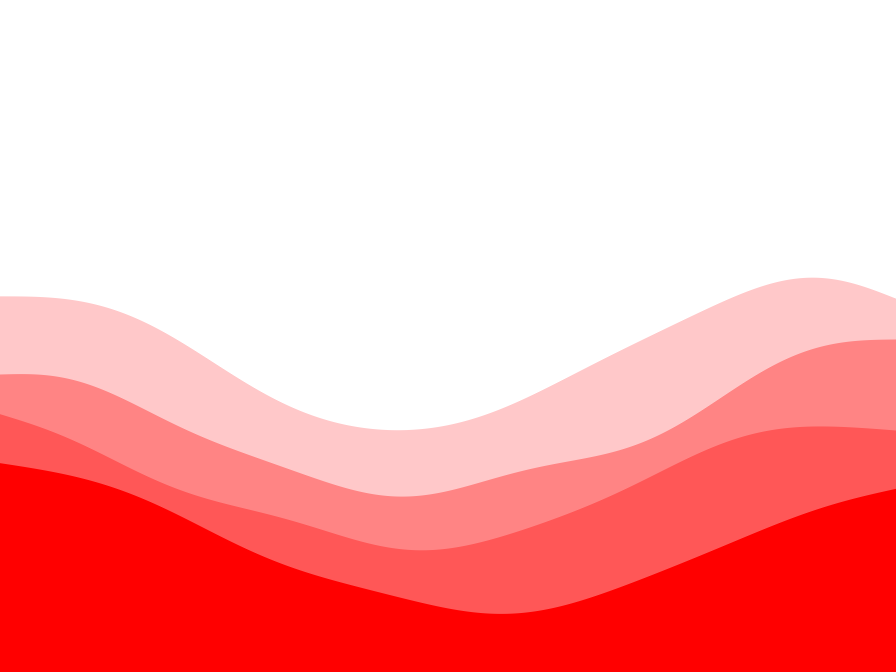
Reproduce this background procedurally as a Shadertoy shader.

```glsl
// Layered red waves with a shared valley, below a plain white sky.

const float PI = 3.14159;
const vec3 WHITE = vec3(1.0);
const vec3 BLUSH = vec3(1.0, 0.784, 0.788);
const vec3 SALMON = vec3(1.0, 0.518, 0.518);
const vec3 CORAL = vec3(1.0, 0.341, 0.341);
const vec3 RED = vec3(1.0, 0.0, 0.0);

// Height of a crest: a line between its two ends, lowered by sine harmonics.
// broadDips scales harmonics 1 to 4, fineDips scales harmonics 5 to 8.
float crestHeight(float x, vec2 ends, vec4 broadDips, vec4 fineDips) {
    vec4 harmonics = vec4(1.0, 2.0, 3.0, 4.0);
    float dip = dot(broadDips, sin(PI * x * harmonics))
              + dot(fineDips, sin(PI * x * (harmonics + 4.0)));
    return mix(ends.x, ends.y, x) - dip;
}

// Fills everything below the crest, with an edge one pixel soft.
vec3 paintBelow(vec3 backdrop, vec3 paint, float y, float crest, float pixel) {
    float coverage = clamp((crest - y) / pixel + 0.5, 0.0, 1.0);
    return mix(backdrop, paint, coverage);
}

void mainImage(out vec4 fragColor, in vec2 fragCoord) {
    vec2 uv = fragCoord / iResolution.xy;
    float pixel = 1.0 / iResolution.y;

    // Crests from back to front
    float backCrest = crestHeight(uv.x, vec2(0.5590, 0.5556),
        vec4(0.1448, 0.0357, -0.0528, -0.0043),
        vec4(-0.0103, 0.0023, -0.0027, 0.0019));
    float upperCrest = crestHeight(uv.x, vec2(0.4427, 0.4948),
        vec4(0.1781, 0.0054, -0.0274, -0.0023),
        vec4(-0.0119, 0.0055, -0.0058, -0.0033));
    float lowerCrest = crestHeight(uv.x, vec2(0.3837, 0.3594),
        vec4(0.1568, 0.0339, -0.0288, 0.0080),
        vec4(-0.0005, 0.0, -0.0028, -0.0033));
    float frontCrest = crestHeight(uv.x, vec2(0.3108, 0.2726),
        vec4(0.1786, -0.0149, -0.0231, 0.0015),
        vec4(-0.0052, -0.0029, -0.0006, 0.0018));

    // Each layer covers the one behind it
    vec3 color = WHITE;
    color = paintBelow(color, BLUSH, uv.y, backCrest, pixel);
    color = paintBelow(color, SALMON, uv.y, upperCrest, pixel);
    color = paintBelow(color, CORAL, uv.y, lowerCrest, pixel);
    color = paintBelow(color, RED, uv.y, frontCrest, pixel);

    fragColor = vec4(color, 1.0);
}
```
